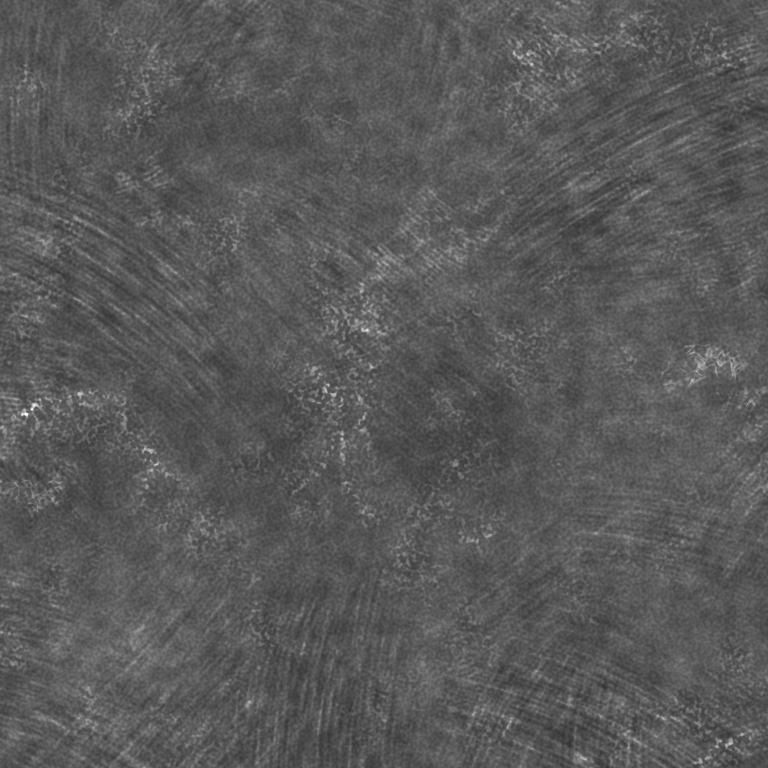
A WebGL 1 fragment shader for this texture:

```glsl
precision highp float;
uniform vec2 u_resolution;

const float BASE_GREY = 0.342;
const float CLOUD_SCALE = 4.5;
const float CLOUD_GAIN = 0.32;
const float MOTTLE_SCALE = 30.0;
const float MOTTLE_GAIN = 0.38;
const float GRAIN_SCALE = 215.0;
const float GRAIN_GAIN = 0.24;
const float WIPE_GAIN = 0.27;
const float WIPE_LINES = 185.0;
const float SMUDGE_GAIN = 0.62;
const float HAZE_GAIN = 0.30;
const float RIDGE_FREQUENCY = 880.0;
const float RING_CELLS = 2.3;
const float RING_GAIN = 0.26;
const float PI = 3.14159;

vec2 hash2(vec2 p) {
  vec3 q = fract(p.xyx * vec3(0.1031, 0.1030, 0.0973));
  q += dot(q, q.yzx + 33.33);
  return fract((q.xx + q.yz) * q.zy);
}

vec2 gradient(vec2 cell) {
  float a = 2.0 * PI * hash2(cell).x;
  return vec2(cos(a), sin(a));
}

float noise(vec2 p) {
  vec2 i = floor(p), f = p - i;
  vec2 u = f * f * f * (f * (f * 6.0 - 15.0) + 10.0);
  vec2 e = vec2(1.0, 0.0);
  float low = mix(dot(gradient(i), f), dot(gradient(i + e), f - e), u.x);
  float high = mix(dot(gradient(i + e.yx), f - e.yx), dot(gradient(i + 1.0), f - 1.0), u.x);
  return mix(low, high, u.y);
}

vec2 rotate(vec2 p, float a) {
  float c = cos(a), s = sin(a);
  return vec2(c * p.x + s * p.y, c * p.y - s * p.x);
}

float fbm(vec2 p) {
  float sum = 0.0, gain = 0.5;
  for (int i = 0; i < 4; i++) {
    sum += gain * noise(p);
    p = rotate(p, 0.6) * 2.03 + 17.3;
    gain *= 0.65;
  }
  return sum;
}

vec2 neighbour(int k) {
  return vec2(mod(float(k), 3.0), floor(float(k) / 3.0)) - 1.0;
}

// Gently bent strokes of fine, broken parallel lines
float wipes(vec2 p, float cells, float seed, float fleck) {
  float sum = 0.0;
  float ragged = 0.35 * noise(p * 11.0 + seed) + 0.2 * noise(p * 37.0);
  vec2 home = floor(p * cells);
  for (int k = 0; k < 9; k++) {
    vec2 id = home + neighbour(k);
    vec2 place = hash2(id + seed), style = hash2(id + seed + 41.7);
    vec2 q = rotate(p * cells - id - place, mix(-0.8, 1.6, style.x));
    q.y += (style.y - 0.5) * 0.55 * q.x * q.x;
    float mask = smoothstep(0.9, 0.2, length(q / vec2(0.95, 0.55)) + ragged);
    vec2 along = vec2(q.x * 12.0 / cells, q.y * WIPE_LINES / cells);
    float line = noise(along + place * 90.0) + 0.6 * noise(along * vec2(2.3, 0.45) + 31.0);
    float scratch = smoothstep(0.3, 0.6, line) * (0.3 + fleck);
    sum += mask * (line + 0.4 * scratch + 0.25 * (place.x - 0.5)) * (0.4 + style.y);
  }
  return sum;
}

// Touch marks: ridged prints, crackled film and speckled residue
float smudges(vec2 p, float cells, float seed, float fleck) {
  float sum = 0.0;
  float warp = noise(p * 15.0 + seed) + 0.7 * noise(p * 41.0 + 9.0);
  float bend = 5.0 * noise(p * 19.0 + 5.0) + 2.0 * noise(p * 60.0);
  vec2 web = p * 78.0 + 0.8 * vec2(noise(p * 70.0), noise(p * 70.0 + 33.0));
  float crackle = smoothstep(0.2, 0.03, abs(noise(web)));
  float broken = smoothstep(-0.3, 0.3, noise(p * 29.0 + 70.0) + 0.7 * noise(p * 85.0));
  vec2 home = floor(p * cells);
  for (int k = 0; k < 9; k++) {
    vec2 id = home + neighbour(k);
    vec2 place = hash2(id + seed), style = hash2(id + seed + 74.0);
    vec2 q = rotate(p * cells - id - place, PI * style.y);
    float d = length(q * vec2(1.0, 1.8)) / mix(0.3, 0.58, place.y) + 0.6 * warp;
    float mask = smoothstep(1.0, 0.5, d);
    float core = length(q - vec2(1.1, 0.5)) / cells;
    float ridges = 0.5 + 0.5 * sin(core * RIDGE_FREQUENCY + bend);
    float kind = fract(style.y * 7.0);
    float marks = mix(ridges, crackle, smoothstep(0.3, 0.4, kind));
    marks = mix(marks, fleck, mix(0.35, 1.0, smoothstep(0.65, 0.75, kind)));
    sum += style.x * style.x * mask * broken * (0.12 + 0.88 * marks);
  }
  return sum;
}

// Speckled, partial outlines of large round stains
float rings(vec2 p, float fleck) {
  float sum = 0.0;
  float wobble = 0.1 * noise(p * 8.0) + 0.08 * noise(p * 45.0);
  float broken = smoothstep(-0.1, 0.25, noise(p * 6.0 + 31.0)) * (0.15 + fleck);
  vec2 home = floor(p * RING_CELLS);
  for (int k = 0; k < 9; k++) {
    vec2 id = home + neighbour(k);
    vec2 place = hash2(id + 57.0), style = hash2(id + 23.0);
    vec2 q = rotate(p * RING_CELLS - id - place, PI * style.x);
    float d = length(q * vec2(1.0, 1.35)) / mix(0.2, 0.42, style.y) + wobble - 1.0;
    float rim = exp(-d * d * 400.0) + 0.7 * smoothstep(-0.4, 0.0, d) * smoothstep(0.06, 0.0, d);
    sum += rim * broken - 0.2 * smoothstep(0.0, -0.3, d);
  }
  return sum;
}

void main() {
  vec2 p = gl_FragCoord.xy / min(u_resolution.x, u_resolution.y);
  float grain = noise(rotate(p, 0.4) * GRAIN_SCALE);
  float fleck = smoothstep(-0.1, 0.4, noise(rotate(p, 1.1) * 128.0) + 0.5 * grain);
  float haze = smoothstep(0.0, 0.35, fbm(p * 8.0 + 50.0));
  float tone = CLOUD_GAIN * fbm(p * CLOUD_SCALE + 3.7);
  tone += MOTTLE_GAIN * fbm(p * MOTTLE_SCALE + 11.0) + GRAIN_GAIN * grain;
  tone += WIPE_GAIN * (wipes(p, 2.6, 5.0, fleck) + 0.8 * wipes(p, 4.3, 140.0, fleck));
  tone += SMUDGE_GAIN * (smudges(p, 4.2, 13.0, fleck) + 0.5 * smudges(p, 7.5, 210.0, fleck));
  tone += HAZE_GAIN * haze * (fleck - 0.15) + RING_GAIN * rings(p, fleck);
  gl_FragColor = vec4(vec3(BASE_GREY * exp(tone)), 1.0);
}
```
